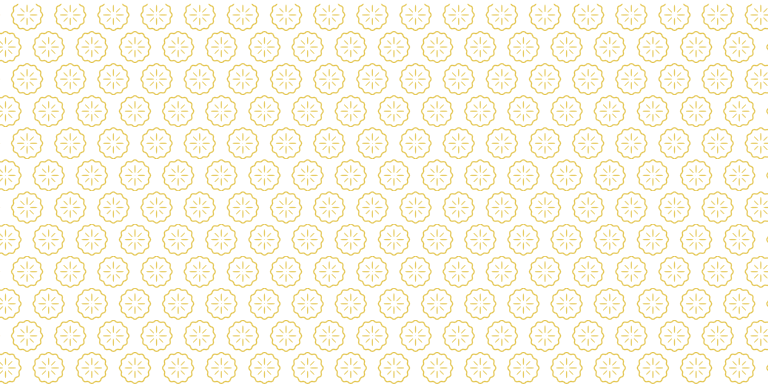
Reproduce this pattern procedurally as a WebGL 1 fragment shader.

```glsl
precision highp float;

uniform vec2 u_resolution;

const float TAU = 6.2831853;

// Lengths are fractions of the canvas height.
const vec2 PITCH = vec2(0.1124, 0.08357);
const float FIRST_X = 0.0143;
const float TOP_EDGE = 0.990;
const float BADGE_RADIUS = 0.0385;
const float SCALLOP_DEPTH = 0.0018;
const float SCALLOPS = 12.0;
const float LINE_HALF = 0.00155;

const vec3 PAPER = vec3(1.0);
const vec3 GOLD = vec3(0.89, 0.77, 0.30);

// Area-preserving coverage of a line, given the distance to its centre.
float lineCoverage(float dist, float halfWidth, float soft) {
  float outer = clamp((halfWidth - dist) / soft + 0.5, 0.0, 1.0);
  float inner = clamp((-halfWidth - dist) / soft + 0.5, 0.0, 1.0);
  return outer - inner;
}

// Nearest cell centre in a grid whose alternate rows shift by half a cell.
vec2 staggeredCell(vec2 p, vec2 pitch, float firstX) {
  float row = floor(p.y / pitch.y);
  float shift = firstX + 0.5 * pitch.x * mod(row, 2.0);
  float x = mod(p.x - shift + 0.5 * pitch.x, pitch.x) - 0.5 * pitch.x;
  float y = p.y - (row + 0.5) * pitch.y;
  return vec2(x, y);
}

// Approximate distance to a wavy circle, corrected for its slope.
float scallopDistance(vec2 p, float radius, float depth, float lobes) {
  float r = max(length(p), 0.001);
  float angle = lobes * atan(p.x, p.y + 0.000001);
  float slope = depth * lobes * sin(angle) / r;
  float gap = r - radius - depth * cos(angle);
  return abs(gap) / sqrt(1.0 + slope * slope);
}

// Spoke along +x between two radii, thinning to a point at both ends.
float spokeCoverage(vec2 p, float start, float end, float halfWidth, float soft) {
  float t = (2.0 * p.x - start - end) / (end - start);
  float taper = max(1.0 - t * t * t * t, 0.0);
  return lineCoverage(abs(p.y), halfWidth * taper, soft);
}

// Eight spokes, folded into one octant; the diagonal ones are shorter.
float spokes(vec2 p, float halfWidth, float soft) {
  vec2 q = abs(p);
  q = vec2(max(q.x, q.y), min(q.x, q.y));
  vec2 diagonal = vec2(q.x + q.y, q.x - q.y) * 0.70711;
  float straight = spokeCoverage(q, 0.0065, 0.0275, halfWidth, soft);
  float slanted = spokeCoverage(diagonal, 0.0085, 0.0255, halfWidth * 0.8, soft);
  return max(straight, slanted);
}

void main() {
  vec2 p = gl_FragCoord.xy / u_resolution.y;
  float pixel = 1.0 / u_resolution.y;
  float soft = 1.2 * pixel;

  vec2 cell = staggeredCell(p, PITCH, FIRST_X);

  // Scalloped outline and inner spokes
  float outline = scallopDistance(cell, BADGE_RADIUS, SCALLOP_DEPTH, SCALLOPS);
  float ink = lineCoverage(outline, LINE_HALF, soft);
  ink = max(ink, spokes(cell, LINE_HALF * 0.9, soft));

  // Blank strip along the top
  ink *= clamp((TOP_EDGE - p.y) / pixel + 0.5, 0.0, 1.0);

  gl_FragColor = vec4(mix(PAPER, GOLD, ink), 1.0);
}
```
